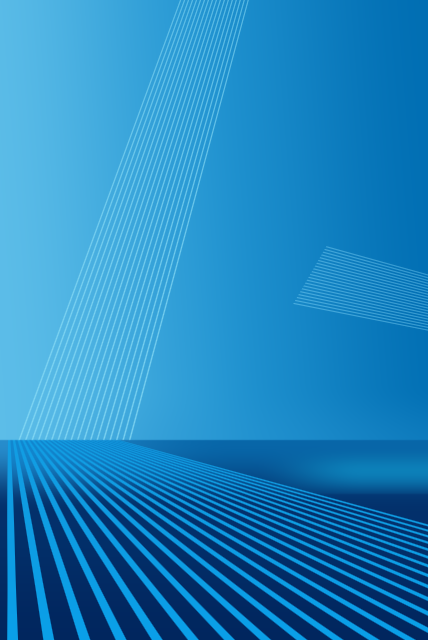
Give the GLSL for this background, as a Shadertoy shader.

```glsl
// A blue backdrop with two ribbons of fine lines above a dark floor of fanning rays.
// Each fan is a coordinate that counts its lines, so one box-filtered stripe
// function draws them all; the floor haze is built from smooth gradients.

// Coverage of lines at the integers 0..last of u, averaged over one pixel.
float stripes(float u, float last, float halfWidth) {
    float pixel = max(fwidth(u), 1e-4);
    float d = abs(u - clamp(round(u), 0.0, last));
    float overlap = min(d + 0.5 * pixel, halfWidth) - max(d - 0.5 * pixel, -halfWidth);
    return clamp(overlap / pixel, 0.0, 1.0);
}

// Wall: light on the left, deep blue on the right, slightly slanted.
vec3 wallColor(vec2 p) {
    float t = p.x + 0.12 * (0.35 - p.y);
    vec3 c = mix(vec3(0.36, 0.74, 0.91), vec3(0.13, 0.58, 0.82), smoothstep(-0.05, 0.62, t));
    c = mix(c, vec3(0.0, 0.43, 0.70), smoothstep(0.42, 1.08, t));
    float mist = smoothstep(0.60, 0.70, p.y) * smoothstep(0.0, 0.4, p.x);
    return mix(c, vec3(0.16, 0.58, 0.82), 0.3 * mist);
}

// Floor: haze under the horizon sinking into navy, with a glow on the right.
vec3 floorColor(vec2 p) {
    vec3 navy = mix(vec3(0.01, 0.19, 0.42), vec3(0.005, 0.15, 0.37), smoothstep(0.8, 1.0, p.y));
    vec3 haze = mix(vec3(0.15, 0.55, 0.80), vec3(0.03, 0.40, 0.66), smoothstep(0.0, 0.55, p.x));
    vec3 c = mix(haze, navy, smoothstep(0.69, 0.80, p.y));
    float band = smoothstep(0.695, 0.735, p.y) * (1.0 - smoothstep(0.735, 0.785, p.y));
    float ledge = 1.0 - smoothstep(0.770, 0.774, p.y);
    c = mix(c, vec3(0.05, 0.52, 0.74), 0.9 * band * ledge * smoothstep(0.58, 0.85, p.x));
    return c;
}

void mainImage(out vec4 fragColor, in vec2 fragCoord) {
    vec2 p = fragCoord / iResolution.xy;
    p.y = 1.0 - p.y; // measured downward from the top
    float pixel = 1.0 / iResolution.y;
    float horizon = 0.6875;

    // Tall ribbon, widening from the top edge to the horizon.
    float fall = p.y / horizon;
    float left = mix(0.422, 0.045, fall);
    float right = mix(0.580, 0.303, fall);
    float tall = stripes(17.0 * (p.x - left) / (right - left), 17.0, 0.11);
    vec3 wall = mix(wallColor(p), vec3(0.56, 0.88, 0.97), 0.72 * tall);

    // Small ribbon entering from the right, cut by a slanted end.
    float upper = 0.3854 + 0.186 * (p.x - 0.762);
    float lower = 0.4740 + 0.133 * (p.x - 0.6855);
    float small = stripes(20.0 * (p.y - upper) / (lower - upper), 20.0, 0.16);
    float end = 0.762 - 0.860 * (p.y - 0.3854);
    small *= smoothstep(-pixel, pixel, p.x - end);
    wall = mix(wall, vec3(0.45, 0.80, 0.95), 0.6 * small);

    // Floor rays: near the horizon they crowd together, then fan outward.
    float depth = max(p.y - horizon, 0.0) / (1.0 - horizon);
    float ray = (p.x - 0.0215 - 0.008 * depth) / (0.011 + 0.0735 * depth);
    float rays = stripes(ray, 23.0, mix(0.24, 0.15, smoothstep(0.0, 0.8, depth)));
    vec3 ground = floorColor(p);
    float inside = smoothstep(-0.5, 0.5, ray) * (1.0 - smoothstep(22.5, 23.5, ray));
    float crowd = inside * (1.0 - smoothstep(0.0, 0.32, depth));
    ground = mix(ground, vec3(0.03, 0.52, 0.82), 0.7 * crowd);
    vec3 rayColor = mix(vec3(0.07, 0.62, 0.89), vec3(0.04, 0.65, 0.94), depth);
    ground = mix(ground, rayColor, 0.95 * rays);

    vec3 color = mix(wall, ground, smoothstep(-pixel, pixel, p.y - horizon));
    fragColor = vec4(color, 1.0);
}
```
